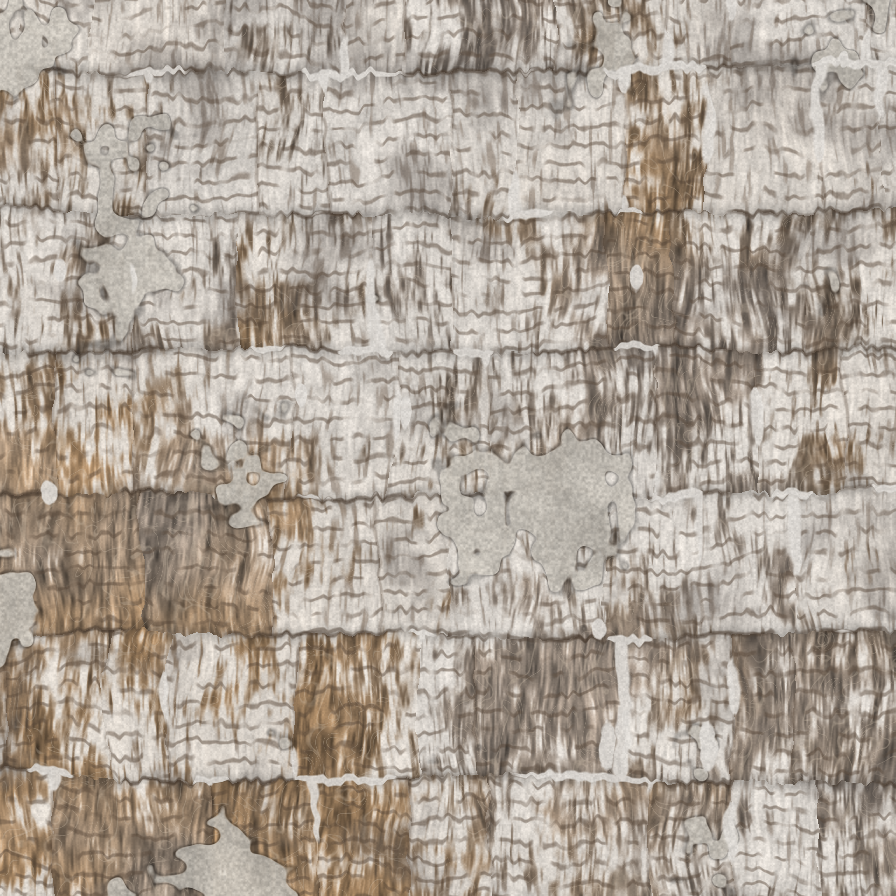
Reproduce this texture procedurally as a Shadertoy shader.

```glsl
// Weathered wall of stitched straw mats, partly coated with pale plaster.

const vec3 PLASTER = vec3(0.835, 0.818, 0.795);
const vec3 BARE = vec3(0.745, 0.725, 0.690);
const vec3 CHIP = vec3(0.880, 0.865, 0.845);
const vec3 GREY_STRAW = vec3(0.615, 0.560, 0.510);
const vec3 OCHRE_STRAW = vec3(0.675, 0.545, 0.405);
const vec3 SHADOW = vec3(0.340, 0.275, 0.220);
const float ROWS = 6.35;

float hash(vec2 p) {
    vec3 q = fract(vec3(p.xyx) * 0.1031);
    q += dot(q, q.yzx + 33.33);
    return fract((q.x + q.y) * q.z);
}

float noise(vec2 p) {
    vec2 i = floor(p), f = fract(p);
    f = f * f * (3.0 - 2.0 * f);
    float low = mix(hash(i), hash(i + vec2(1, 0)), f.x);
    float high = mix(hash(i + vec2(0, 1)), hash(i + vec2(1, 1)), f.x);
    return mix(low, high, f.y);
}

float fbm(vec2 p) {
    float sum = 0.0, amp = 0.53;
    for (int i = 0; i < 4; i++) {
        sum += amp * noise(p);
        p = mat2(1.6, 1.2, -1.2, 1.6) * p + 17.3;
        amp *= 0.5;
    }
    return sum;
}

// Jittered left edge of a mat, in column units.
float matEdge(float column, float row) {
    return column + 0.55 * hash(vec2(column + 40.0, row * 7.0 + 3.0));
}

// Returns mat id (xy), distance to side seam (z) and height within the row (w).
vec4 matCell(vec2 p) {
    float y = p.y * ROWS + 0.15;
    float row = floor(y);
    float columns = 7.5 + 2.5 * hash(vec2(row, 5.0));
    float x = p.x * columns + 4.0 * hash(vec2(row, 9.0));
    float column = floor(x);
    column -= step(x, matEdge(column, row));
    float side = min(x - matEdge(column, row), matEdge(column + 1.0, row) - x);
    return vec4(column, row, side / columns, y - row);
}

// Vertical straw: stretched noise that leans a little from place to place.
float strawFibre(vec2 p, float seed) {
    float x = p.x + 0.016 * noise(p * vec2(22, 14) + seed);
    float broad = noise(vec2(x * 125.0, p.y * 17.0) + seed);
    float medium = noise(vec2(x * 220.0, p.y * 38.0) + seed * 2.0);
    float fine = noise(vec2(x * 390.0, p.y * 75.0) + seed * 3.0);
    return 0.28 * broad + 0.40 * medium + 0.32 * fine;
}

// Thin pale strands that wander across the mats.
float looseStrands(vec2 p) {
    float ridge = abs(noise(p * vec2(115, 24) + 6.0 * noise(p * 35.0)) - 0.5);
    return 1.0 - smoothstep(0.0, 0.09, ridge);
}

// Broken dark thread lines across a mat.
float stitches(vec2 p, float height, float seed) {
    float phase = height * 7.5 + 0.9 * noise(p * vec2(13, 5)) + 0.25 * noise(p * 80.0) + seed;
    float line = 1.0 - smoothstep(0.04, 0.17, abs(fract(phase) - 0.5));
    float dash = noise(vec2(p.x * 85.0, floor(phase) * 7.3 + seed * 50.0));
    return line * smoothstep(0.25, 0.65, dash);
}

// Scattered upright drops where the pale wall shows through.
float chips(vec2 p, float cells, float share) {
    vec2 id = floor(p * cells);
    vec2 centre = 0.3 + 0.4 * vec2(hash(id + 11.0), hash(id + 23.0));
    vec2 d = (fract(p * cells) - centre) / cells;
    float size = mix(0.006, 0.012, hash(id + 31.0));
    float lengthRatio = mix(1.2, 3.6, hash(id + 47.0));
    float r = length(d * vec2(1.0, 1.0 / lengthRatio)) / size;
    r += 0.7 * (fbm(p * 55.0) - 0.5);
    return (1.0 - smoothstep(0.72, 0.92, r)) * step(hash(id + 59.0), share);
}

void mainImage(out vec4 fragColor, in vec2 fragCoord) {
    vec2 uv = fragCoord / iResolution.y;

    // Sagging, frayed mat layout
    vec2 warp = vec2(fbm(uv * 9.0), fbm(uv * 7.0 + 31.0)) - 0.5;
    vec2 fray = vec2(noise(uv * 70.0), noise(uv * vec2(150, 25))) - 0.5;
    vec4 cell = matCell(uv + 0.030 * warp + vec2(0.005, 0.008) * fray);
    float tone = hash(cell.xy + 60.0);
    float warmth = hash(cell.xy + 91.0);
    float fibre = strawFibre(uv, tone * 40.0);
    float grain = noise(uv * 330.0);
    float regional = fbm(uv * 4.5 + 3.0) - 0.5;
    float blotch = fbm(uv * 24.0 + 8.0) - 0.5;

    // Straw, from silver grey to ochre
    float ochre = 0.45 + 1.5 * (fbm(uv * 5.0 + 70.0) - 0.5) + 0.7 * (warmth - 0.5) - 0.5 * (uv.x - 0.45);
    vec3 straw = mix(GREY_STRAW, OCHRE_STRAW, smoothstep(0.1, 0.9, ochre));
    straw *= 1.0 + 1.15 * (fibre - 0.5) + 0.22 * (tone - 0.5) + 0.35 * blotch;
    straw = mix(straw, vec3(0.80, 0.74, 0.66), 0.30 * looseStrands(uv));

    // Plaster coat clinging to the straw
    float coat = 0.09 + 0.38 * (uv.y - 0.5) + 0.22 * (uv.x - 0.5);
    coat += 0.50 * (tone - 0.5) + 1.1 * regional + 0.8 * blotch + 0.85 * (fibre - 0.5);
    vec3 plaster = PLASTER * (1.0 + 0.28 * (fibre - 0.5) + 0.10 * (grain - 0.5) + 0.16 * blotch);
    plaster = mix(plaster, GREY_STRAW, 0.65 * smoothstep(0.44, 0.24, fibre));
    vec3 col = mix(straw, plaster, 0.92 * smoothstep(-0.17, 0.17, coat));

    // Soot, stitching and seams
    float soot = smoothstep(0.57, 0.76, fbm(uv * vec2(11, 15) + 120.0));
    col = mix(col, vec3(0.40, 0.37, 0.35), 0.45 * soot * (1.2 - fibre));
    col = mix(col, SHADOW, 0.48 * stitches(uv, cell.w, tone));
    float rowGap = min(cell.w, 1.0 - cell.w) / ROWS;
    float worn = smoothstep(0.3, 0.6, noise(uv * 19.0 + 4.0));
    col = mix(col, SHADOW, 0.62 * worn * (1.0 - smoothstep(0.0007, 0.0038, rowGap)));
    col = mix(col, SHADOW, 0.32 * worn * (1.0 - smoothstep(0.0005, 0.0035, cell.z)));
    col *= 1.0 - 0.15 * (1.0 - smoothstep(0.0, 0.014, rowGap));

    // Bare plaster areas with a shaded rim
    float bare = fbm(uv * vec2(7.5, 6.5) + 210.0) + 0.16 * (noise(uv * 60.0) - 0.5);
    float bareMask = smoothstep(0.655, 0.672, bare);
    col *= 1.0 - 0.28 * smoothstep(0.630, 0.660, bare) * (1.0 - bareMask);
    vec3 bareColor = BARE * (0.91 + 0.18 * grain + 0.28 * blotch);
    col = mix(col, bareColor, 0.92 * bareMask);

    // White gaps along seams and loose chips
    float gapWidth = 0.008 * smoothstep(0.58, 0.82, noise(uv * vec2(17, 13) + 300.0));
    float seam = min(cell.z, rowGap * 1.5);
    float gap = (1.0 - smoothstep(gapWidth * 0.6, gapWidth + 0.0012, seam)) * smoothstep(0.001, 0.003, gapWidth);
    float white = max(gap, chips(uv + 0.006 * warp, 8.0, 0.16));
    col = mix(col, CHIP * (0.95 + 0.08 * grain), 0.9 * white);

    col *= 0.97 + 0.06 * hash(floor(uv * 512.0));
    fragColor = vec4(clamp(col, 0.0, 1.0), 1.0);
}
```
